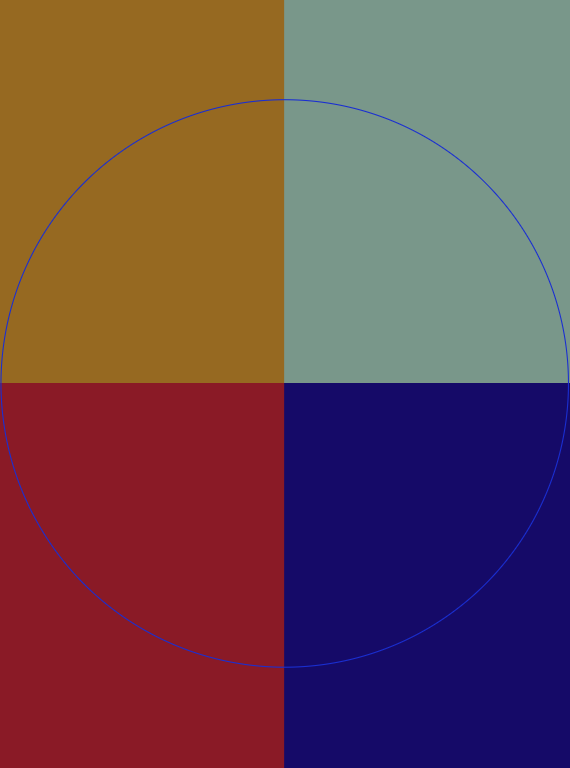
Give the GLSL for this background, as a WebGL 2 fragment shader.

```glsl
#version 300 es
precision highp float;
// Four flat colour quadrants meeting near the canvas centre, with a thin
// blue ring spanning the full width. Lengths are in canvas widths, and
// every edge is smoothed by its box coverage of one pixel.

#define SPLIT vec2(0.4985, 0.5013)
#define RING_CENTER vec2(0.4995, 0.5007)
#define RING_RADIUS 0.4978
#define RING_WIDTH 0.0019
#define OCHRE vec3(0.588, 0.412, 0.129)
#define SAGE vec3(0.475, 0.592, 0.541)
#define CRIMSON vec3(0.541, 0.102, 0.149)
#define NAVY vec3(0.082, 0.039, 0.408)
#define RING_BLUE vec3(0.10, 0.18, 0.82)

uniform vec2 u_resolution;
out vec4 fragColor;

// Share of a pixel lying on the positive side of an edge
float coverage(float dist, float pixel) {
  return clamp(dist / pixel + 0.5, 0.0, 1.0);
}

// Share of a pixel covered by a line of the given width
float lineCoverage(float dist, float width, float pixel) {
  return coverage(dist + 0.5 * width, pixel) - coverage(dist - 0.5 * width, pixel);
}

void main() {
  float pixel = 1.0 / u_resolution.x;
  vec2 canvas = vec2(1.0, u_resolution.y / u_resolution.x);
  vec2 p = gl_FragCoord.xy * pixel;

  // Quadrants
  vec2 fromSplit = p - SPLIT * canvas;
  float right = coverage(fromSplit.x, pixel);
  float upper = coverage(fromSplit.y, pixel);
  vec3 color = mix(mix(CRIMSON, NAVY, right), mix(OCHRE, SAGE, right), upper);

  // Ring
  float ringDist = length(p - RING_CENTER * canvas) - RING_RADIUS;
  color = mix(color, RING_BLUE, lineCoverage(ringDist, RING_WIDTH, pixel));

  fragColor = vec4(color, 1.0);
}
```
